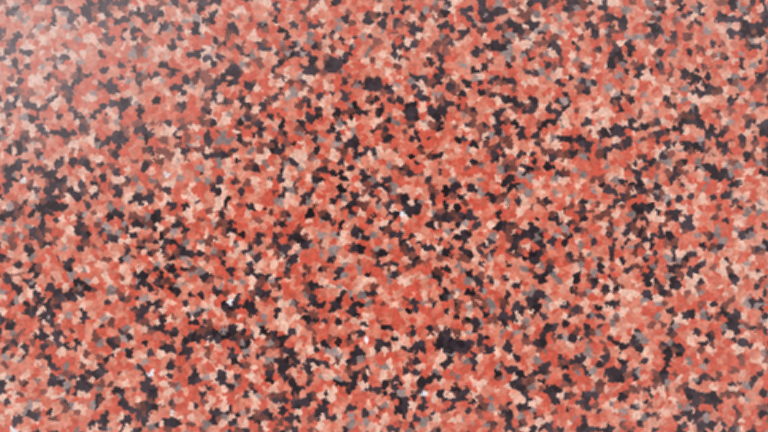
A WebGL 1 fragment shader for this texture:

```glsl
precision highp float;
// Polished red granite: salmon feldspar, pale quartz and small clusters of black mica under a soft sheen.
uniform vec2 u_resolution;

#define GRAINS 76.0        // grains per canvas height
#define RAGGED 0.75        // waviness of the grain outlines
#define CLUSTER 0.66       // size of dark clusters, as noise cells per grain
#define DARK_LEVEL 0.652   // higher means less mica
#define RIM_LEVEL 0.59     // higher means less brown biotite
#define GREY_SHARE 0.08
#define GLINT_SHARE 0.002
#define MOTTLE 0.24        // brightness variation inside grains
#define SOFTNESS 0.0066    // width of the smoothing filter in canvas heights
#define SHEEN 0.25

const vec3 MICA = vec3(0.21, 0.17, 0.19);
const vec3 BIOTITE = vec3(0.47, 0.27, 0.24);
const vec3 GREY = vec3(0.57, 0.49, 0.48);
const vec3 RED = vec3(0.81, 0.34, 0.27);
const vec3 SALMON = vec3(0.86, 0.52, 0.43);
const vec3 PALE = vec3(0.93, 0.74, 0.66);
const vec3 GLINT = vec3(0.92, 0.90, 0.92);
const vec3 SKY = vec3(0.86, 0.81, 0.82);

float hash(vec2 p) {
  return fract(sin(dot(p, vec2(127.1, 311.7))) * 43758.5453);
}

vec2 hash2(vec2 p) {
  return vec2(hash(p), hash(p + 57.3));
}

float noise(vec2 p) {
  vec2 i = floor(p), f = fract(p);
  f = f * f * (3.0 - 2.0 * f);
  float low = mix(hash(i), hash(i + vec2(1.0, 0.0)), f.x);
  float high = mix(hash(i + vec2(0.0, 1.0)), hash(i + 1.0), f.x);
  return mix(low, high, f.y);
}

// Centre of the grain that covers p: Voronoi cells with uneven weights
vec2 grainCentre(vec2 p) {
  vec2 base = floor(p), centre = p;
  float nearest = 9.0;
  for (int y = -1; y <= 1; y++) {
    for (int x = -1; x <= 1; x++) {
      vec2 cell = base + vec2(float(x), float(y));
      vec2 site = cell + 0.05 + 0.9 * hash2(cell);
      float d = length(site - p) - 0.45 * hash(cell + 19.7);
      if (d < nearest) {
        nearest = d;
        centre = site;
      }
    }
  }
  return centre;
}

// Mineral colour, picked from clustered noise plus a random value per grain
vec3 mineral(vec2 centre) {
  float pick = hash(centre + 3.1);
  float region = noise(centre * 0.09 + 40.0) - 0.5;
  float dark = mix(hash(centre + 7.9), noise(centre * CLUSTER), 0.52) + 0.04 * region;
  float tone = mix(hash(centre + 13.3), noise(centre * 0.5 + 80.0), 0.35);

  vec3 colour = mix(RED, SALMON, smoothstep(0.25, 0.58, tone));
  colour = mix(colour, PALE, smoothstep(0.58, 0.8, tone));
  if (pick < GREY_SHARE) colour = GREY * (0.8 + 0.4 * tone);
  if (dark > RIM_LEVEL) colour = BIOTITE * (0.75 + 0.5 * tone);
  if (dark > DARK_LEVEL) colour = MICA * (0.55 + 0.9 * tone);
  if (pick > 1.0 - GLINT_SHARE) colour = GLINT;
  return colour;
}

vec3 granite(vec2 p) {
  vec2 wobble = vec2(noise(p * 2.1), noise(p * 2.1 + 31.0)) - 0.5;
  vec3 colour = mineral(grainCentre(p + RAGGED * wobble));
  return colour * (1.0 + MOTTLE * (noise(p * 2.6 + 11.0) - 0.5));
}

void main() {
  // Average of 3 x 3 samples for soft grain edges
  vec2 p = gl_FragCoord.xy / u_resolution.y;
  vec3 colour = vec3(0.0);
  for (int y = -1; y <= 1; y++) {
    for (int x = -1; x <= 1; x++) {
      vec2 offset = vec2(float(x), float(y)) * SOFTNESS / 3.0;
      colour += granite((p + offset) * GRAINS);
    }
  }
  colour /= 9.0;

  // Reflected light: strongest at the upper left, weak along the rim
  vec2 uv = gl_FragCoord.xy / u_resolution;
  float corner = 1.0 - smoothstep(0.0, 0.6, length((uv - vec2(0.0, 0.9)) * vec2(1.2, 1.0)));
  float rim = smoothstep(0.15, 0.75, length(uv - vec2(0.5, 0.42)));
  float haze = 0.02 + SHEEN * corner + 0.15 * rim;
  gl_FragColor = vec4(mix(colour, SKY, haze), 1.0);
}
```
